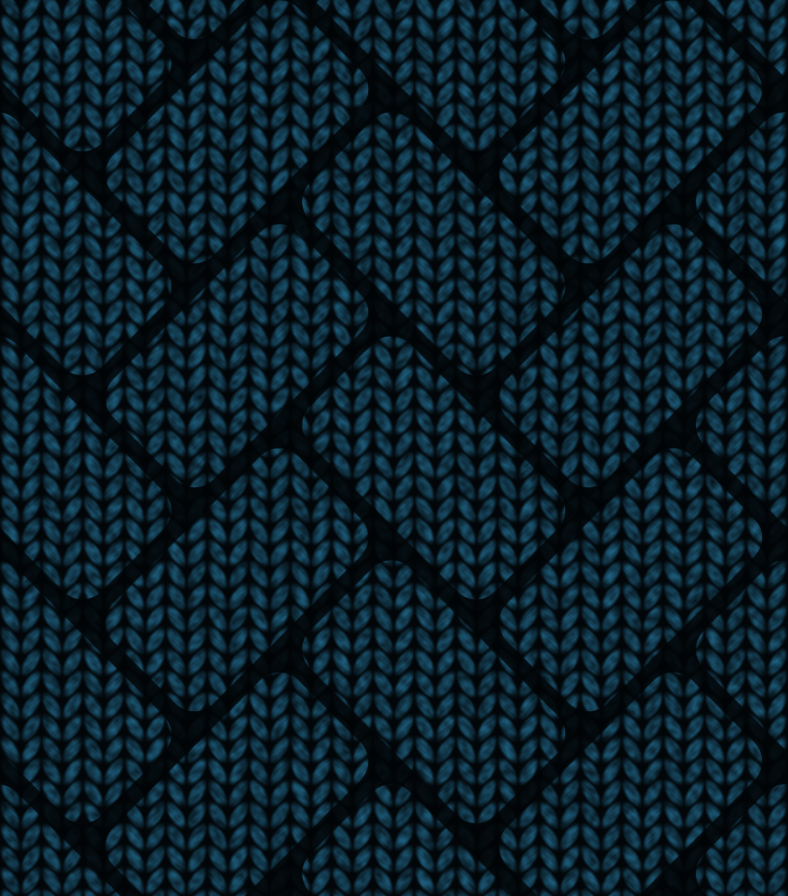
Give the GLSL for this pattern, as a WebGL 1 fragment shader.

```glsl
precision highp float;

uniform vec2 u_resolution;

// Lengths are fractions of the canvas height.
const vec2 REPEAT = vec2(0.4395, 0.25);         // herringbone period
const vec2 BRICK_CENTRE = vec2(0.2643, 0.1029); // one rising brick
const float GROOVE_HALF = 0.0091;
const float CORNER_RADIUS = 0.030;
const vec2 STITCH = vec2(0.04626, 0.02439);     // column width, row height
const float STITCH_PHASE = 0.70;
const float LEAF_SLOPE = 0.78;                  // rows climbed per half column
const vec2 LEAF_RADIUS = vec2(0.51, 0.52);      // in half columns and rows
const float MOTTLE_SCALE = 105.0;
const float GROOVE_LIGHT = 0.20;
const float CORNER_LIGHT = 0.08;
const vec3 SHADOW = vec3(0.008, 0.024, 0.034);
const vec3 YARN = vec3(0.103, 0.325, 0.435);
const float PI = 3.14159;

float hash(vec2 p) {
  return fract(sin(dot(p, vec2(127.1, 311.7))) * 43758.55);
}

vec2 gradient(vec2 cell) {
  float angle = 2.0 * PI * hash(cell);
  return vec2(cos(angle), sin(angle));
}

float gradientNoise(vec2 p) {
  vec2 i = floor(p);
  vec2 f = p - i;
  vec2 s = f * f * f * (f * (f * 6.0 - 15.0) + 10.0);
  vec2 e = vec2(1.0, 0.0);
  float low = mix(dot(gradient(i), f), dot(gradient(i + e), f - e), s.x);
  float high = mix(dot(gradient(i + e.yx), f - e.yx),
                   dot(gradient(i + e.xx), f - e.xx), s.x);
  return mix(low, high, s.y);
}

float boxDistance(vec2 p, vec2 halfSize) {
  vec2 d = abs(p) - halfSize;
  return length(max(d, 0.0)) + min(max(d.x, d.y), 0.0);
}

// x: distance to the rounded bricks, y: distance to their square outlines
vec2 herringbone(vec2 p) {
  vec2 halfSize = REPEAT * 0.5 / sqrt(2.0) - GROOVE_HALF;
  vec2 nearest = vec2(1.0);
  for (int kind = 0; kind < 2; kind++) {
    float falling = float(kind);
    vec2 local = p - BRICK_CENTRE - falling * 0.5 * REPEAT;
    local = mod(local + 0.5 * REPEAT, REPEAT) - 0.5 * REPEAT;
    for (int row = -1; row <= 1; row++) {
      vec2 d = local - vec2(0.0, float(row) * REPEAT.y);
      vec2 q = vec2(d.x + d.y, d.y - d.x) / sqrt(2.0);
      q = mix(q, q.yx, falling);
      float rounded = boxDistance(q, halfSize - CORNER_RADIUS) - CORNER_RADIUS;
      nearest = min(nearest, vec2(rounded, boxDistance(q, halfSize)));
    }
  }
  return nearest;
}

// Brightness of V-shaped knit stitches
float knit(vec2 p) {
  float column = p.x / STITCH.x;
  float side = fract(column) - 0.5;
  float along = abs(side) * 2.0 - 0.5;
  float climb = p.y / STITCH.y - STITCH_PHASE - LEAF_SLOPE * along;
  float row = floor(climb + 0.5);
  float across = climb - row;
  vec2 leaf = vec2(floor(column) * 2.0 + step(0.0, side), row);

  // Plump sheared ellipse that darkens towards its rim
  float rim = length(vec2(along, across) / LEAF_RADIUS);
  float height = smoothstep(-0.1, 0.45, 1.0 - rim) * (1.0 - 0.25 * rim * rim);

  // Mottled wool, fibres along the loop, and tone per loop
  float mottle = gradientNoise(p * MOTTLE_SCALE);
  float fibre = gradientNoise(vec2(along * 2.0, across * 6.0) + leaf * 7.3);
  float tone = 0.72 + 0.6 * mottle + 0.22 * fibre + 0.14 * (hash(leaf) - 0.5);
  return height * clamp(tone, 0.2, 1.15);
}

void main() {
  vec2 p = gl_FragCoord.xy / u_resolution.y;
  float edge = 1.0 / u_resolution.y;

  vec2 brick = herringbone(p);
  float groove = smoothstep(-edge, edge, brick.x);
  float corner = groove * (1.0 - smoothstep(-edge, edge, brick.y));

  float light = mix(1.0, GROOVE_LIGHT, groove);
  light = mix(light, CORNER_LIGHT, corner);
  vec3 wool = mix(SHADOW, YARN, knit(p) * light);
  gl_FragColor = vec4(wool * mix(1.0, 0.7, groove), 1.0);
}
```
